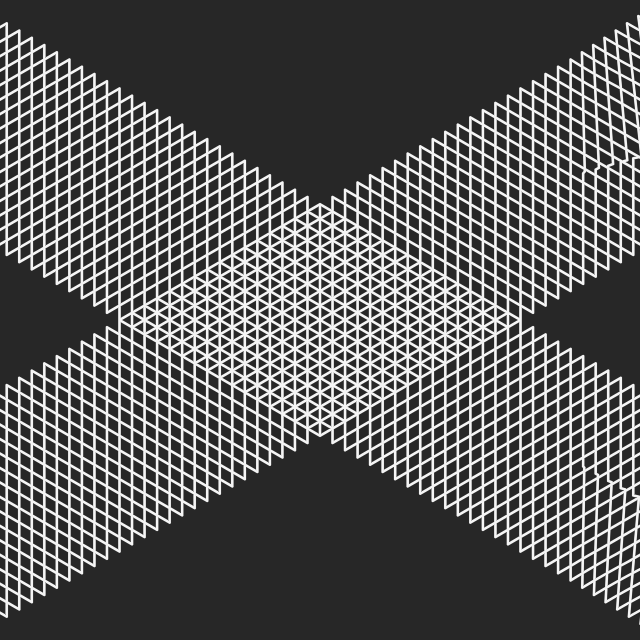
Give the GLSL for this pattern, as a WebGL 1 fragment shader.

```glsl
precision highp float;

uniform vec2 u_resolution;

#define COLUMN_STEP 0.01958
#define HALF_ROWS 8.0
#define HALF_STROKE 0.104
#define BEND_START 20.0
#define BACKGROUND vec3(0.153)
#define STROKE vec3(0.962)

const float SLOPE = 0.57735;        // tan(30 degrees)
const float ROW = 2.0 * SLOPE;      // triangle side, in column steps
const float HALF_BAND = HALF_ROWS * ROW;

float segmentDistance(vec2 p, vec2 a, vec2 b) {
    vec2 ab = b - a;
    float h = clamp(dot(p - a, ab) / max(dot(ab, ab), 1e-6), 0.0, 1.0);
    return length(p - a - ab * h);
}

// Sideways lean of the columns above the kink, strongest at the far right
float lean(float column, float y, float kinkY, float bend) {
    float top = column * SLOPE + HALF_BAND;
    float amount = bend * clamp((column - BEND_START) / 5.0, 0.0, 1.3);
    float rise = (y - kinkY) / max(top - kinkY, 0.1);
    return amount * mix(0.65, -0.5, rise);
}

// Upright strokes; the rightmost ones break at the kink and lean
float columnDistance(vec2 p, float kinkRow, float kinkSlope, float bend) {
    float nearest = floor(p.x + 0.5);
    float d = 1e3;
    for (int i = -1; i <= 1; i++) {
        float column = nearest + float(i);
        float middle = column * SLOPE;
        float bottom = middle - HALF_BAND;
        float top = middle + HALF_BAND;
        float kinkY = kinkRow + kinkSlope * (column - BEND_START);
        kinkY = clamp(kinkY, bottom, top);
        vec2 joint = vec2(column, kinkY);
        vec2 hook = joint + vec2(lean(column, kinkY, kinkY, bend), 0.15 * bend * step(BEND_START, column));
        vec2 tip = vec2(column + lean(column, top, kinkY, bend), top);
        d = min(d, segmentDistance(p, vec2(column, bottom), joint));
        d = min(d, segmentDistance(p, joint, hook));
        d = min(d, segmentDistance(p, hook, tip));
    }
    return d;
}

// Falling strokes that cross a rising band from edge to edge
float slantDistance(vec2 p) {
    float level = (p.y + p.x * SLOPE) / ROW;
    float across = (level - floor(level + 0.5)) * ROW * 0.866;
    float along = p.y - p.x * SLOPE - across * SLOPE;
    return length(vec2(across, max(abs(along) - HALF_BAND, 0.0)));
}

float bandDistance(vec2 p, float kinkRow, float kinkSlope, float bend) {
    float columns = columnDistance(p, kinkRow, kinkSlope, bend);
    float kinkY = kinkRow + kinkSlope * (p.x - BEND_START);
    float shift = p.x > BEND_START ? min(lean(p.x, p.y, kinkY, bend), 0.0) : 0.0;
    return min(columns, slantDistance(p - vec2(shift, 0.0)));
}

void main() {
    float side = min(u_resolution.x, u_resolution.y);
    vec2 p = (gl_FragCoord.xy - 0.5 * u_resolution) / (side * COLUMN_STEP);
    float pixel = 1.0 / (side * COLUMN_STEP);

    // Two mirrored bands cross in a triangular lattice
    float rising = bandDistance(p, 11.4, 0.3, 1.0);
    float falling = bandDistance(vec2(p.x, -p.y), 11.1, 0.58, 0.7);
    float d = min(rising, falling);

    float ink = 1.0 - smoothstep(-0.65 * pixel, 0.65 * pixel, d - HALF_STROKE);
    gl_FragColor = vec4(mix(BACKGROUND, STROKE, ink), 1.0);
}
```
